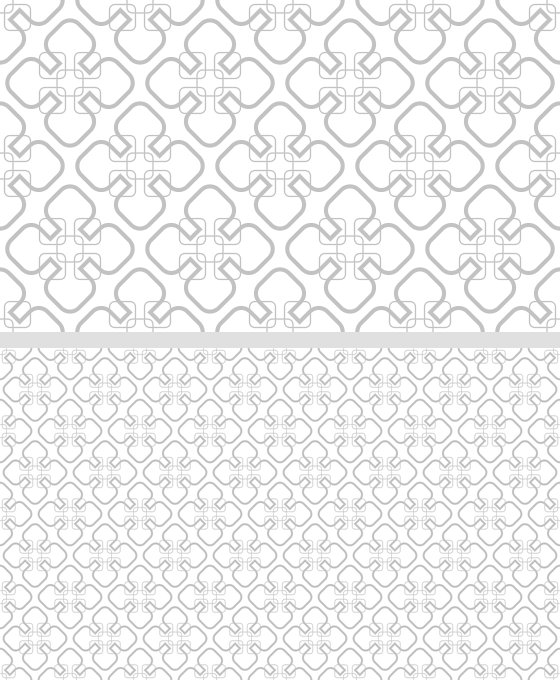
Top, the tile; bottom, the same tile 2 across and 2 down.
Give the GLSL for this pattern, as a Shadertoy shader.

```glsl
// Staggered lattice of four-petal knots in grey line work on white, with thin rounded squares at each heart.

// Lengths are in design units: the canvas is REPEATS * CELL units.
const vec2  REPEATS       = vec2(4.0, 2.0);
const vec2  CELL          = vec2(192.0, 228.0);
const vec3  PAPER         = vec3(1.0);
const vec3  INK           = vec3(0.76);

const float PETAL_CENTER  = 53.0;  // distance from the knot's heart
const float PETAL_REACH   = 40.0;  // center to unrounded corner
const float PETAL_ROUND   = 17.0;
const float HOOK_DEPTH    = 41.0;  // x + y along the hook's end cap
const float PETAL_STROKE  = 5.6;

const float SQUARE_HALF   = 17.8;
const float SQUARE_ROUND  = 7.5;
const float SQUARE_OFFSET = 24.0;
const float SQUARE_STROKE = 1.8;

const float SQRT_HALF     = 0.70710678;

float roundedBox(vec2 p, vec2 halfSize, float radius) {
    vec2 q = abs(p) - halfSize + radius;
    return length(max(q, 0.0)) + min(max(q.x, q.y), 0.0) - radius;
}

// Rotates by 45 degrees: x runs along the diagonal, y across it.
vec2 toDiagonal(vec2 p) {
    return vec2(p.x + p.y, p.x - p.y) * SQRT_HALF;
}

float outline(float d, float stroke) {
    return abs(d) - 0.5 * stroke;
}

// Petals cut open near the heart and joined by square hooks.
float petalLoop(vec2 p) {
    float halfStroke = 0.5 * PETAL_STROKE;
    vec2 diagonal = toDiagonal(p);
    float capPosition = HOOK_DEPTH * SQRT_HALF;
    float hookHalf = (PETAL_CENTER - PETAL_REACH) * SQRT_HALF;

    vec2 local = toDiagonal(p - vec2(PETAL_CENTER, 0.0));
    float petal = outline(roundedBox(local, vec2(PETAL_REACH * SQRT_HALF), PETAL_ROUND), PETAL_STROKE);
    petal = max(petal, capPosition - halfStroke - diagonal.x);

    float cap = roundedBox(diagonal - vec2(capPosition, 0.0),
                           vec2(halfStroke, hookHalf + halfStroke), 0.0);
    return min(petal, cap);
}

float thinSquare(vec2 p) {
    return outline(roundedBox(p, vec2(SQUARE_HALF), SQUARE_ROUND), SQUARE_STROKE);
}

// One knot, folded into an eighth by its symmetry.
float knot(vec2 p) {
    p = abs(p);
    p = vec2(max(p.x, p.y), min(p.x, p.y));
    float squares = min(thinSquare(p), thinSquare(p - SQUARE_OFFSET));
    return min(petalLoop(p), squares);
}

// Position relative to the middle of the enclosing cell.
vec2 cellLocal(vec2 p) {
    return (fract(p / CELL) - 0.5) * CELL;
}

void mainImage(out vec4 fragColor, in vec2 fragCoord) {
    vec2 canvas = REPEATS * CELL;
    vec2 p = fragCoord / iResolution.xy * canvas;

    // Two interleaved grids, half a cell apart
    float d = min(knot(cellLocal(p)), knot(cellLocal(p + 0.5 * CELL)));

    float pixel = canvas.y / iResolution.y;
    float coverage = clamp(0.5 - d / pixel, 0.0, 1.0);
    fragColor = vec4(mix(PAPER, INK, coverage), 1.0);
}
```
